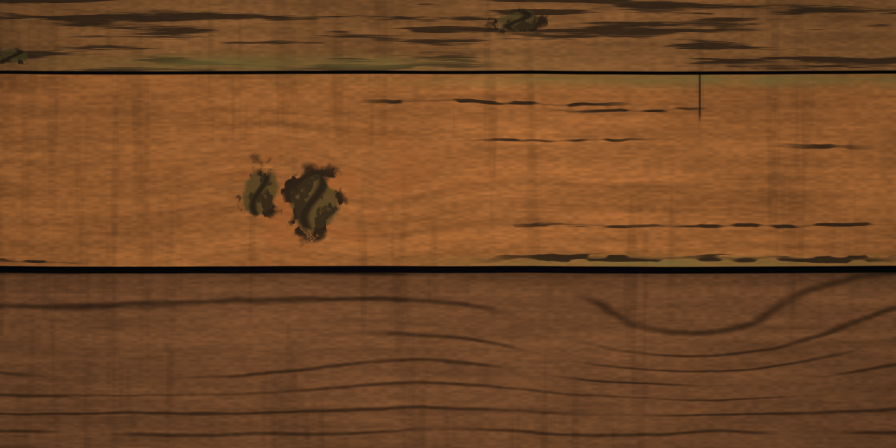
Write a WebGL 2 fragment shader that draws this texture.

```glsl
#version 300 es
precision highp float;
uniform vec2 u_resolution;
out vec4 fragColor;

const float UPPER_SEAM = 0.838;
const float LOWER_SEAM = 0.398;
const vec3 BRIGHT_WOOD = vec3(0.56, 0.345, 0.175);
const vec3 WORN_WOOD = vec3(0.47, 0.31, 0.17);
const vec3 DULL_WOOD = vec3(0.41, 0.262, 0.155);
const vec3 OLIVE = vec3(0.43, 0.37, 0.19);
const vec3 CHAR = vec3(0.12, 0.09, 0.065);
const vec3 GAP = vec3(0.025, 0.02, 0.025);

// Each crack: left end, right end, height, half width
const vec4 CRACKS[7] = vec4[7](
    vec4(0.75, 1.46, 0.771, 0.004), vec4(1.00, 1.50, 0.690, 0.003),
    vec4(1.70, 1.97, 0.673, 0.005), vec4(1.08, 2.05, 0.497, 0.004),
    vec4(1.04, 2.05, 0.422, 0.008), vec4(-0.1, 0.27, 0.415, 0.004),
    vec4(1.20, 1.65, 0.757, 0.003));

float hash(vec2 p) {
    vec3 q = fract(vec3(p.xyx) * 0.1031);
    q += dot(q, q.yzx + 33.33);
    return fract((q.x + q.y) * q.z);
}

float noise(vec2 p) {
    vec2 i = floor(p), f = fract(p);
    f = f * f * (3.0 - 2.0 * f);
    return mix(mix(hash(i), hash(i + vec2(1, 0)), f.x),
               mix(hash(i + vec2(0, 1)), hash(i + vec2(1, 1)), f.x), f.y);
}

float fbm(vec2 p) {
    float sum = 0.0, weight = 0.5;
    for (int i = 0; i < 4; i++) {
        sum += weight * noise(p);
        p = p * 2.03 + 17.3;
        weight *= 0.5;
    }
    return sum / 0.9375;
}

float blob(vec2 p, vec2 center, vec2 radius) {
    vec2 d = (p - center) / radius;
    return exp(-dot(d, d));
}

float line(float d, float halfWidth, float px) {
    return 1.0 - smoothstep(halfWidth - px, halfWidth + px, abs(d));
}

float crack(vec2 p, vec4 c, float px) {
    float ends = smoothstep(c.x, c.x + 0.15, p.x) * (1.0 - smoothstep(c.y - 0.15, c.y, p.x));
    float wander = (fbm(vec2(p.x * 7.0, c.z * 90.0)) - 0.5) * 0.022;
    float ragged = smoothstep(0.3, 0.65, noise(vec2(p.x * 24.0, p.y * 110.0)));
    return line(p.y - c.z - wander, c.w * (0.3 + 0.7 * ragged), px) * ends * (0.35 + 0.65 * ragged);
}

// Lines of growth that bend round a center and follow the plank elsewhere
float growthRings(vec2 p) {
    float field = p.y + 0.14 * blob(p, vec2(1.55, 0.24), vec2(0.38, 0.13))
                + 0.07 * blob(p, vec2(0.30, 0.19), vec2(0.45, 0.11))
                + 0.035 * fbm(p * vec2(3.0, 9.0));
    float ridge = abs(fract(field * 17.0) - 0.5) * 2.0;
    return smoothstep(0.72, 1.0, ridge) * smoothstep(0.25, 0.7, noise(p * vec2(5.0, 22.0)));
}

vec3 knot(vec3 wood, vec2 p, vec2 center, vec2 size) {
    vec2 d = (p - center) / size;
    float r = length(d) + (fbm(p * 24.0) - 0.5) * 0.9;
    float core = 1.0 - smoothstep(0.65, 0.95, r);
    float pits = smoothstep(0.48, 0.62, fbm(p * vec2(42.0, 34.0)));
    wood = mix(wood, OLIVE * 0.62, core * 0.75);
    float split = line(d.x - 0.35 * sin(d.y * 3.0), 0.17, 0.12) * core;
    float rim = smoothstep(0.4, 0.8, r) * (1.0 - smoothstep(0.9, 1.25, r));
    return mix(wood, CHAR, max(split * 0.8, pits * max(core * 0.6, rim * 0.85)));
}

void main() {
    vec2 p = gl_FragCoord.xy / u_resolution.y;
    float px = 1.0 / u_resolution.y;
    float top = smoothstep(UPPER_SEAM - px, UPPER_SEAM + px, p.y);
    float bottom = 1.0 - smoothstep(LOWER_SEAM - px, LOWER_SEAM + px, p.y);
    float middle = 1.0 - top - bottom;

    // Base tone and fine grain
    vec3 wood = BRIGHT_WOOD * middle + WORN_WOOD * top + DULL_WOOD * bottom;
    float swirl = blob(p, vec2(0.72, 0.56), vec2(0.30, 0.13));
    vec2 bent = p + vec2(0.0, swirl * 0.05 * sin(p.x * 9.0));
    wood *= 0.76 + 0.32 * fbm(bent * vec2(3.5, 60.0)) + 0.16 * fbm(p * vec2(7.0, 9.0));
    wood *= 0.92 + 0.16 * noise(p * vec2(70.0, 190.0));
    wood *= 1.0 - 0.09 * smoothstep(0.55, 0.8, fbm(p * vec2(32.0, 2.5)));
    wood *= 1.0 - 0.4 * growthRings(p) * bottom;
    float rough = smoothstep(0.45, 0.7, fbm(bent * vec2(18.0, 24.0))) * swirl * middle;
    wood = mix(wood, vec3(0.60, 0.33, 0.15), rough * 0.5);

    // Weathered top plank and olive stains along the seams
    float streaks = smoothstep(0.53, 0.70, fbm(p * vec2(5.0, 75.0)));
    wood = mix(wood, CHAR, streaks * top * 0.72);
    float stain = blob(p, vec2(0.62, 0.858), vec2(0.42, 0.018)) * top;
    stain += blob(p, vec2(1.65, 0.822), vec2(0.65, 0.016)) * middle;
    stain += blob(p, vec2(1.55, 0.413), vec2(0.48, 0.014)) * middle;
    wood = mix(wood, OLIVE, min(stain, 1.0) * (0.45 + 0.5 * noise(p * vec2(14.0, 80.0))));

    // Knots, long cracks and one upright split
    wood = knot(wood, p, vec2(0.70, 0.555), vec2(0.065, 0.080));
    wood = knot(wood, p, vec2(0.58, 0.575), vec2(0.045, 0.065));
    wood = knot(wood, p, vec2(1.155, 0.953), vec2(0.065, 0.025));
    wood = knot(wood, p, vec2(0.03, 0.875), vec2(0.045, 0.020));
    for (int i = 0; i < 7; i++) wood = mix(wood, CHAR, crack(p, CRACKS[i], px) * 0.82);
    float upright = line(p.x - 1.562, 0.002, px) * smoothstep(0.72, 0.75, p.y) * middle;
    wood = mix(wood, CHAR, upright * 0.75);

    // Shadowed gaps between planks, then darker outer edges
    float wobble = (noise(vec2(p.x * 6.0, 3.0)) - 0.5) * 0.003;
    wood *= 1.0 - 0.5 * exp(-abs(p.y - LOWER_SEAM) * 65.0) * bottom;
    wood = mix(wood, GAP, line(p.y - UPPER_SEAM - wobble, 0.0035, px));
    wood = mix(wood, GAP, line(p.y - LOWER_SEAM - wobble, 0.0075, px));
    vec2 edge = (gl_FragCoord.xy / u_resolution - 0.5) * 2.0;
    wood *= 1.06 - 0.13 * edge.x * edge.x - 0.10 * edge.y * edge.y;
    fragColor = vec4(wood, 1.0);
}
```
